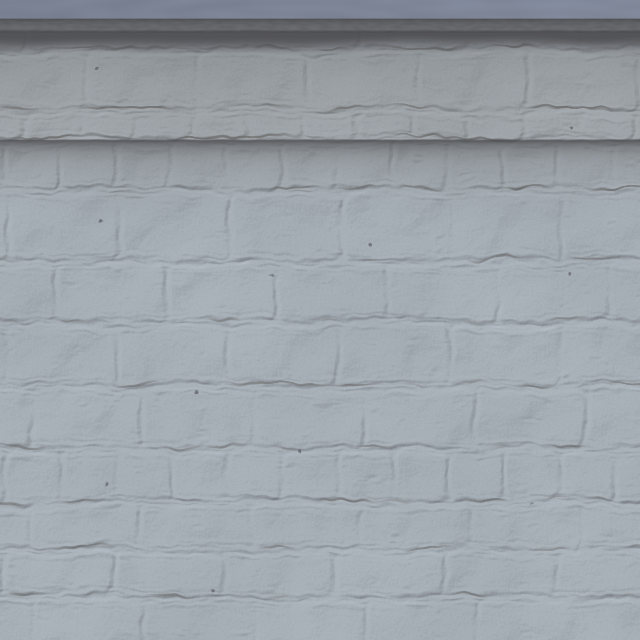
Write a WebGL 2 fragment shader that draws this texture.

```glsl
#version 300 es
precision highp float;

uniform vec2 u_resolution;
out vec4 fragColor;

const int ROWS = 12;
const float BRICK_WIDTH = 0.173;
const float SKY_EDGE = 0.971;
const float FASCIA_EDGE = 0.949;
const float LEDGE = 0.7815;

// Course boundaries, and the sideways shift of each course in brick widths
const float JOINTS[13] = float[13](-0.02, 0.065, 0.141, 0.215, 0.299, 0.397,
    0.495, 0.592, 0.703, 0.7825, 0.828, 0.922, 1.04);
const float SHIFTS[12] = float[12](0.30, 0.02, 0.26, 0.55, 0.29, 0.06,
    0.50, 0.08, 0.04, 0.23, 0.77, 0.25);

const vec3 PAINT = vec3(0.652, 0.684, 0.714);
const vec3 PAINT_UPPER = vec3(0.625, 0.650, 0.667);
const vec3 SHADOW = vec3(0.30, 0.30, 0.315);
const vec3 FASCIA = vec3(0.405, 0.415, 0.425);
const vec3 BLUE = vec3(0.49, 0.52, 0.59);
const vec3 GRIME = vec3(0.39, 0.38, 0.37);

float hash(vec2 p) {
    vec3 q = fract(p.xyx * vec3(0.1031, 0.1030, 0.0973));
    q += dot(q, q.yzx + 33.33);
    return fract((q.x + q.y) * q.z);
}

float cornerSlope(vec2 cell, vec2 offset) {
    float angle = 6.2832 * hash(cell);
    return dot(vec2(cos(angle), sin(angle)), offset);
}

// Gradient noise, about -0.7 to 0.7
float noise(vec2 p) {
    vec2 i = floor(p), f = p - i;
    vec2 u = f * f * f * (f * (f * 6.0 - 15.0) + 10.0);
    vec2 x = vec2(1.0, 0.0), y = x.yx;
    return mix(mix(cornerSlope(i, f), cornerSlope(i + x, f - x), u.x),
               mix(cornerSlope(i + y, f - y), cornerSlope(i + 1.0, f - 1.0), u.x), u.y);
}

float roundedBox(vec2 p, vec2 halfSize, float radius) {
    vec2 q = abs(p) - halfSize + radius;
    return length(max(q, 0.0)) + min(max(q.x, q.y), 0.0) - radius;
}

vec2 warp(vec2 p) {
    return p + vec2(0.007 * noise(p * 21.0 + 40.0) + 0.003 * noise(p * 60.0),
                    0.010 * noise(p * vec2(9.0, 7.0) + 80.0) + 0.005 * noise(p * 42.0));
}

int courseAt(float y) {
    int row = 0;
    for (int i = 1; i < ROWS; i++) if (y > JOINTS[i]) row = i;
    return row;
}

// Signed distance to the nearest course boundary
float jointOffset(float y) {
    int row = courseAt(y);
    float below = y - JOINTS[row], above = JOINTS[row + 1] - y;
    return below < above ? below : -above;
}

float brickDistance(vec2 p) {
    int row = courseAt(p.y);
    bool headers = row == 3 || row == 8 || row == 9;
    float width = BRICK_WIDTH * (headers ? 0.5 : 1.0);
    float x = p.x - SHIFTS[row] * BRICK_WIDTH;
    float localX = (fract(x / width) - 0.5) * width;
    float middle = 0.5 * (JOINTS[row] + JOINTS[row + 1]);
    vec2 halfSize = 0.5 * vec2(width, JOINTS[row + 1] - JOINTS[row]) - vec2(0.004, 0.0055);
    return roundedBox(vec2(localX, p.y - middle), halfSize, 0.010);
}

// Painted relief: raised bricks, wrinkles along the beds, dents and grain
float relief(vec2 p) {
    vec2 q = warp(p);
    float worn = mix(0.15, 1.0, smoothstep(-0.3, 0.3, noise(p * 15.0 + 5.0)));
    float brick = 1.0 - smoothstep(-0.004, 0.0045, brickDistance(q));
    float nearBed = exp(-pow(jointOffset(q.y) / 0.014, 2.0));
    float wrinkles = noise(q * vec2(17.0, 150.0)) + 0.5 * noise(q * vec2(50.0, 170.0) + 9.0);
    float scuffs = max(noise(p * vec2(30.0, 42.0) + 60.0) - 0.22, 0.0) * noise(p * vec2(55.0, 120.0));
    float dents = 0.16 * noise(p * vec2(38.0, 55.0)) + 0.10 * noise(p * 105.0);
    return brick * worn + 0.85 * wrinkles * nearBed + 2.2 * scuffs + dents + 0.075 * noise(p * 240.0);
}

// Rare dark chips scattered over the wall
float chips(vec2 p) {
    vec2 cell = floor(p * 22.0);
    vec2 centre = 0.25 + 0.5 * vec2(hash(cell + 3.0), hash(cell + 19.0));
    float d = length((fract(p * 22.0) - centre) * vec2(0.8, 1.0)) + 0.08 * noise(p * 180.0);
    return step(0.988, hash(cell + 51.0)) * (1.0 - smoothstep(0.02, 0.08, d));
}

// Soft shade that hangs below an overhanging edge
float shadeBelow(float y, float edge, float reach) {
    return smoothstep(edge + 0.002, edge - 0.002, y) * exp(-max(edge - y, 0.0) / reach);
}

vec3 wall(vec2 p) {
    vec3 colour = mix(PAINT, PAINT_UPPER, smoothstep(0.64, 0.82, p.y));
    colour *= 1.0 + 0.03 * noise(p * 5.0) + 0.025 * noise(p * 300.0);
    float light = relief(p) - relief(p + vec2(-0.0017, 0.0025));
    colour *= 1.0 + 0.29 * min(light, 0.0) + 0.07 * max(light, 0.0);

    // Broken lines of dirt in the bed joints, heavier near the top
    float upper = smoothstep(0.58, 0.75, p.y);
    float bed = jointOffset(warp(p).y) - 0.004 + 0.006 * noise(p * vec2(24.0, 9.0));
    float broken = smoothstep(-0.25 * upper, 0.4, noise(p * vec2(13.0, 16.0) + 23.0));
    float dirt = broken * (1.0 - smoothstep(0.0006, 0.0026, abs(bed)));
    colour = mix(colour, GRIME, dirt * mix(0.5, 0.65, upper));
    colour = mix(colour, SHADOW, 0.6 * chips(p));

    // Shade under the ledge and the fascia
    float wobble = 0.0015 * noise(vec2(p.x * 30.0, 2.0));
    colour = mix(colour, SHADOW, 0.90 * shadeBelow(p.y, LEDGE + wobble, 0.011));
    colour = mix(colour, SHADOW, 0.24 * shadeBelow(p.y, LEDGE, 0.045));
    float drop = FASCIA_EDGE - p.y + 0.008 * noise(p * vec2(7.0, 20.0));
    colour = mix(colour, SHADOW, 0.88 * (1.0 - smoothstep(0.004, 0.034, drop)));
    return mix(colour, SHADOW, 0.32 * shadeBelow(p.y, FASCIA_EDGE, 0.06));
}

void main() {
    vec2 p = gl_FragCoord.xy / u_resolution;
    float lip = smoothstep(0.006, 0.0, p.y - FASCIA_EDGE);
    vec3 fascia = mix(FASCIA, SHADOW, max(lip, shadeBelow(p.y, SKY_EDGE, 0.006)));
    fascia *= 1.0 + 0.08 * noise(p * vec2(60.0, 200.0));
    vec3 blue = BLUE * (1.0 + 0.06 * noise(p * vec2(12.0, 60.0)) + 0.06 * (p.x - 0.5));
    vec3 colour = mix(wall(p), fascia, smoothstep(-0.0015, 0.0015, p.y - FASCIA_EDGE));
    colour = mix(colour, blue, smoothstep(-0.0015, 0.0015, p.y - SKY_EDGE));
    fragColor = vec4(colour, 1.0);
}
```
